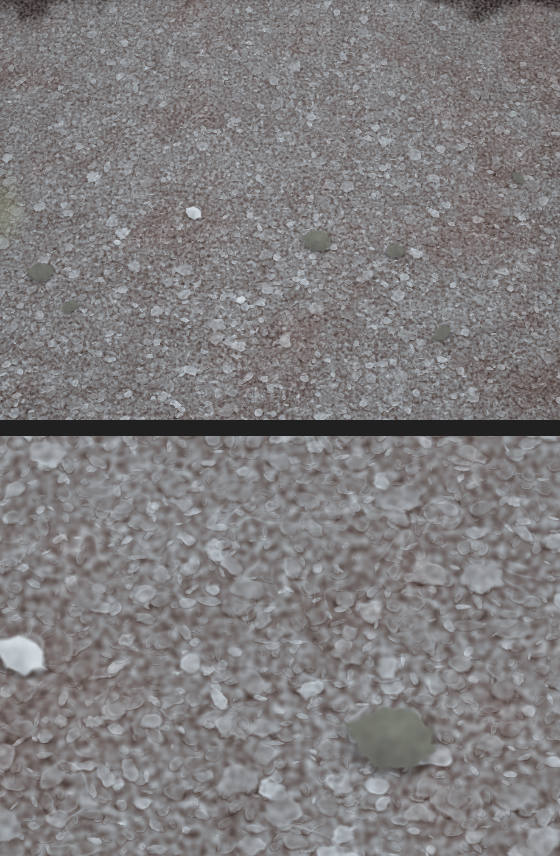
Top: the whole. Bottom: its middle third, enlarged.
This texture is drawn by a WebGL 1 fragment shader. Its source:

```glsl
precision highp float;
// Weathered shell-rich ground seen at a slant: layers of hashed, ragged shell
// flakes and wispy fragments lie over grainy brown rock. Noise adds rusty stains;
// loose stones, lichen and dark litter along the far edge finish the surface.
uniform vec2 u_resolution;

#define TILT 0.40          // how fast features shrink with distance
#define FORESHORTEN 1.25   // vertical squash of the ground
#define SOFTNESS 0.0026    // edge blur in canvas heights
#define FLAKE_CELLS 25.0   // large flakes per canvas height
#define GROUND_TONE 0.52   // rock brightness along the ramp
#define GRAIN 0.5          // strength of the fine grain
#define STAIN 0.7          // strength of the rusty patches
#define STONES 9
#define DARK_ROCK vec3(0.31, 0.285, 0.28)
#define PALE_SHELL vec3(0.63, 0.65, 0.67)

vec2 hash2(vec2 p) {
  vec3 q = fract(p.xyx * vec3(0.1031, 0.1030, 0.0973));
  q += dot(q, q.yzx + 33.33);
  return fract((q.xx + q.yz) * q.zy);
}
float corner(vec2 cell, vec2 offset) {
  return dot(hash2(cell) * 2.0 - 1.0, offset);
}
float gradientNoise(vec2 p) {
  vec2 i = floor(p), f = fract(p), e = vec2(1.0, 0.0);
  vec2 s = f * f * f * (f * (f * 6.0 - 15.0) + 10.0);
  float low = mix(corner(i, f), corner(i + e, f - e), s.x);
  float high = mix(corner(i + e.yx, f - e.yx), corner(i + 1.0, f - 1.0), s.x);
  return mix(low, high, s.y);
}
float fbm(vec2 p) {
  return gradientNoise(p) + 0.5 * gradientNoise(p * 2.1 + 17.0)
       + 0.25 * gradientNoise(p * 4.3 + 41.0);
}
vec2 rotate(vec2 p, float angle) {
  float c = cos(angle), s = sin(angle);
  return vec2(c * p.x - s * p.y, s * p.x + c * p.y);
}

// Lays one grid of flakes over the tone; stretch turns discs into slivers.
float addFlakes(float tone, vec2 ground, float cells, float cover,
                float stretch, float blur) {
  vec2 g = ground * cells, base = floor(g);
  float wobble = 0.65 * gradientNoise(g * 2.1 + cells) + 0.3 * gradientNoise(g * 4.7);
  float mottle = 0.5 * gradientNoise(g * 3.7 - cells);
  for (int k = 0; k < 9; k++) {
    float row = floor(float(k) / 3.0 + 0.01);
    vec2 cell = base + vec2(float(k) - 3.0 * row, row) - 1.0;
    vec2 toCentre = g - cell - hash2(cell + cells);
    vec2 look = hash2(cell + cells + 71.3);
    vec2 kind = hash2(cell + cells + 153.7);
    vec2 d = rotate(toCentre, look.x * 6.2832);
    d.y *= mix(1.0, stretch, kind.y);
    float radius = mix(0.24, 0.55, kind.x * kind.x);
    float r = length(d) / radius + wobble;
    float soft = blur * cells / radius;
    float present = step(hash2(cell - cells - 9.1).x, cover);
    float body = present * (1.0 - smoothstep(1.0 - soft, 1.0 + soft, r));
    float lit = smoothstep(-0.3, 0.8, d.y / (length(d) + 0.001));
    float rim = exp(-pow((r - 0.84) / 0.17, 2.0)) * lit;
    float shade = exp(-pow((r - 1.18) / 0.18, 2.0))
                * (1.0 - smoothstep(-0.4, 0.2, toCentre.y / radius));
    float pale = mix(0.52, 1.22, look.y * look.y) + mottle;
    tone = mix(tone, pale, mix(0.5, 0.9, look.y) * body);
    tone += present * (0.2 * rim - 0.22 * shade);
  }
  return tone;
}

// Scatters loose angular stones, some chalky and some grey-green.
vec3 addStones(vec3 color, vec2 p) {
  float rough = 0.25 * gradientNoise(p * 45.0) + 0.2 * gradientNoise(p * 110.0);
  for (int i = 0; i < STONES; i++) {
    float n = float(i);
    vec2 h = hash2(vec2(n * 7.3 + 2.0, 19.0));
    vec2 centre = vec2(1.25 * (fract(n * 0.618 + 0.1) - 0.5), 0.1 + 0.58 * h.y);
    float chalky = step(0.6, fract(n * 0.382));
    float size = mix(0.012, 0.034, h.x) * mix(1.0, 0.65, chalky);
    vec2 d = rotate(p - centre, h.y * 2.0 - 1.0) / size;
    d.y *= 1.5;
    float r = max(max(abs(d.x + 0.35 * d.y), abs(d.y)), 0.72 * (abs(d.x) + abs(d.y)));
    float blur = SOFTNESS / size;
    float shadow = 1.0 - smoothstep(0.9, 1.35, length(d + vec2(0.0, 0.25)) + rough);
    vec3 stone = mix(vec3(0.43, 0.44, 0.41), vec3(0.76, 0.79, 0.81), chalky);
    stone *= 1.0 + 0.06 * d.y + 0.6 * rough;
    color = mix(color * (1.0 - 0.25 * shadow), stone,
                1.0 - smoothstep(1.0 - blur, 1.0 + blur, r + rough));
  }
  return color;
}

void main() {
  vec2 p = (gl_FragCoord.xy - vec2(0.5 * u_resolution.x, 0.0)) / u_resolution.y;
  float distant = 1.0 / (1.0 - TILT * p.y);
  vec2 ground = vec2(p.x * distant, FORESHORTEN * log(distant) / TILT) + 5.0;
  float blur = SOFTNESS * distant;
  // Rock, stains, three sizes of shell and curled fragments
  float grain = gradientNoise(ground * 80.0) + gradientNoise(p * 150.0);
  float patches = fbm(ground * 3.1) + 0.35 * gradientNoise(ground * 21.0);
  float stain = STAIN * smoothstep(-0.1, 0.65, patches + 0.2 * p.x);
  vec2 curl = vec2(gradientNoise(ground * 15.0), gradientNoise(ground * 15.0 + 30.0));
  float wisp = 1.0 - smoothstep(0.0, 0.14, abs(gradientNoise(ground * 33.0 + 2.0 * curl)));
  wisp *= smoothstep(-0.15, 0.3, gradientNoise(ground * 19.0 + 9.0));
  float tone = GROUND_TONE + GRAIN * grain + 0.24 * fbm(ground * 10.0);
  tone = addFlakes(tone, ground, FLAKE_CELLS * 2.4, 0.8, 3.5, blur);
  tone = addFlakes(tone, ground, FLAKE_CELLS * 1.5, 0.62, 2.2, blur) + 0.26 * wisp;
  tone = addFlakes(tone, ground, FLAKE_CELLS, 0.46, 1.6, blur);
  tone += 0.3 * GRAIN * grain - 0.17 * stain + 0.1 * fbm(ground * 4.0 + 8.0);
  tone = mix(tone, 0.58, 0.25 * p.y);
  vec3 color = mix(DARK_ROCK, PALE_SHELL, clamp(tone, -0.2, 1.4));
  color *= mix(vec3(1.02, 0.97, 0.95), vec3(1.0), smoothstep(0.3, 0.72, tone));
  color *= mix(vec3(1.0), vec3(1.02, 0.95, 0.93), stain);
  // Lichen, stones, dark litter and lens falloff
  float lichen = 1.0 - smoothstep(0.0, 0.12, length((p - vec2(-0.66, 0.5)) * vec2(1.6, 1.0)));
  color = addStones(mix(color, vec3(0.56, 0.57, 0.46), 0.45 * lichen), p);
  float far = p.y + 0.055 * smoothstep(0.2, 0.67, abs(p.x + 0.06)) + 0.07 * fbm(p * 11.0);
  vec3 litter = vec3(0.29, 0.265, 0.26) * (1.0 + 0.9 * grain);
  color = mix(color, litter, smoothstep(1.0, 1.05, far));
  vec2 lens = p - vec2(0.0, 0.55);
  gl_FragColor = vec4(color * (1.03 - 0.14 * dot(lens, lens)), 1.0);
}
```
